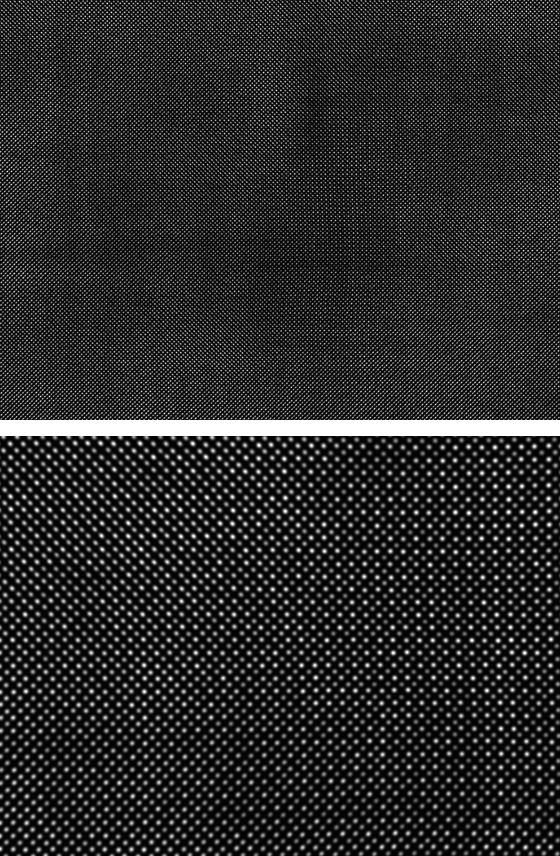
Top, the full canvas; bottom, a detail of the centre.
A Shadertoy shader for this texture:

```glsl
// Dark woven mesh: 128 x 96 cells, each with a bright thread knot and a nearly
// equal staggered knot between cells, so that rows read as crossing diagonals.
// Knots are soft spots; stretched noise makes uneven bands, patches and drift.

const vec2 REPEATS = vec2(128.0, 96.0);
const vec3 GAP_COLOR = vec3(0.012);
const vec3 THREAD_COLOR = vec3(1.0);
const float KNOT_SPREAD = 0.033;   // squared radius, in cells
const float GAIN = 0.9;
const float GAP_DEPTH = 0.025;     // light lost in the gaps

float hash(vec2 p) {
    vec3 q = fract(vec3(p.xyx) * 0.1031);
    q += dot(q, q.yzx + 33.33);
    return fract((q.x + q.y) * q.z);
}

float valueNoise(vec2 p) {
    vec2 cell = floor(p);
    vec2 f = fract(p);
    f = f * f * (3.0 - 2.0 * f);
    float low = mix(hash(cell), hash(cell + vec2(1.0, 0.0)), f.x);
    float high = mix(hash(cell + vec2(0.0, 1.0)), hash(cell + 1.0), f.x);
    return mix(low, high, f.y);
}

// Soft shade that is 1 at the center and falls off over the given radii
float softPatch(vec2 p, vec2 center, vec2 radii) {
    vec2 d = (p - center) / radii;
    return exp(-dot(d, d));
}

// Slanted spot, widened by the pixel size so that it stays smooth
float knot(vec2 d, float slant, float pixelSize) {
    float spread = KNOT_SPREAD + pixelSize * pixelSize / 6.0;
    vec2 q = vec2(d.x + d.y, d.x - d.y) * 0.7071;
    float falloff = q.x * q.x / slant + q.y * q.y * slant;
    return KNOT_SPREAD / spread * exp(-falloff / spread);
}

// Uneven brightness of the cloth
float clothLight(vec2 uv) {
    float columns = valueNoise(uv * vec2(46.0, 2.5) + 7.0);
    float rows = valueNoise(uv * vec2(3.0, 38.0) + 31.0);
    float clouds = valueNoise(uv * vec2(6.0, 5.0) + 53.0);
    float light = 0.76 + 0.17 * columns + 0.14 * rows + 0.2 * clouds;
    light += 0.12 * smoothstep(0.2, 0.6, distance(uv, vec2(0.55, 0.5)));
    light -= 0.2 * softPatch(uv, vec2(0.56, 0.72), vec2(0.03, 0.12));
    light -= 0.18 * softPatch(uv, vec2(0.6, 0.39), vec2(0.18, 0.06));
    light -= 0.13 * softPatch(uv, vec2(0.15, 0.4), vec2(0.22, 0.03));
    return light;
}

// Sum of the knots of one lattice near a point, with small random changes
float knotLattice(vec2 p, float slant, float pixelSize, float seed) {
    vec2 home = floor(p);
    float sum = 0.0;
    for (int y = -1; y <= 1; y++) {
        for (int x = -1; x <= 1; x++) {
            vec2 cell = home + vec2(x, y);
            vec2 jitter = vec2(hash(cell + seed), hash(cell + seed + 91.0)) - 0.5;
            float strength = 0.85 + 0.3 * hash(cell + seed + 173.0);
            vec2 offset = p - cell - 0.5 - 0.08 * jitter;
            sum += strength * knot(offset, slant, pixelSize);
        }
    }
    return sum;
}

void mainImage(out vec4 fragColor, in vec2 fragCoord) {
    vec2 uv = fragCoord / iResolution.xy;
    float pixelSize = REPEATS.x / iResolution.x;

    // Threads drift gently from their straight lines
    vec2 drift = vec2(valueNoise(uv * 5.0 + 11.0), valueNoise(uv * 5.0 + 67.0));
    vec2 p = uv * REPEATS + 0.8 * (drift - 0.5);

    // Knots lean left in the upper cloth and right in the lower cloth
    float squareZone = softPatch(uv, vec2(0.61, 0.5), vec2(0.11, 0.24));
    float lean = 0.7 * (valueNoise(uv * 5.0 + 29.0) - 0.5) + 0.4 * (0.5 - uv.y);
    float slant = exp(lean * (1.0 - squareZone));

    // Staggered knots weaken right of the center, leaving a square grid
    float stagger = 0.75 + 0.2 * valueNoise(uv * 8.0 + 83.0);
    stagger *= 1.0 - 0.4 * squareZone;

    float threads = knotLattice(p, slant, pixelSize, 3.0);
    threads += stagger * knotLattice(p + 0.5, slant, pixelSize, 401.0);

    float shade = GAIN * threads * clothLight(uv) - GAP_DEPTH;
    fragColor = vec4(mix(GAP_COLOR, THREAD_COLOR, clamp(shade, 0.0, 1.0)), 1.0);
}
```
